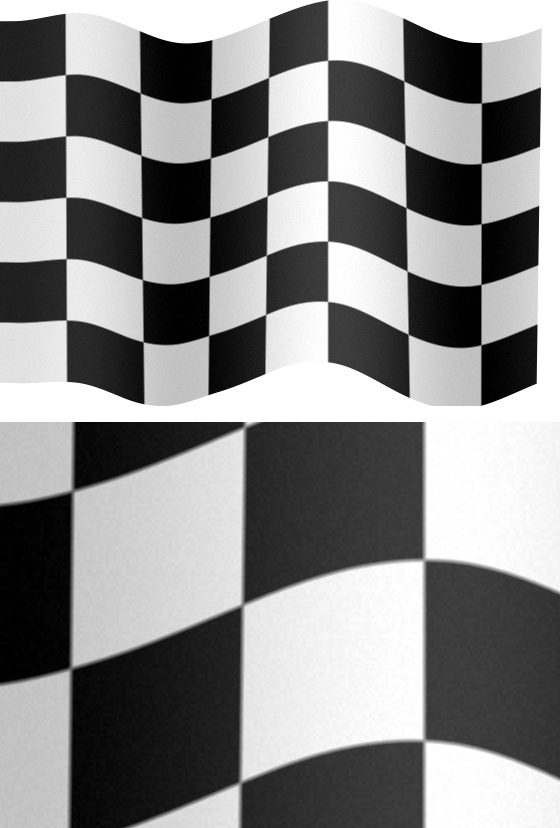
Top: the whole. Bottom: its middle third, enlarged.
Write a Shadertoy shader that draws this pattern.

```glsl
const vec2 SHEET = vec2(768.0, 558.0);

// Column edges along the top hem, and how far each drifts by the bottom hem
const float EDGE[9] = float[9](0.0, 90.0, 192.0, 291.0, 370.0, 450.0, 553.0, 661.0, 743.0);
const float DRIFT[9] = float[9](0.0, 2.0, 6.0, -5.0, -6.0, 0.0, 9.0, -1.0, -7.0);

float hash(vec2 p) {
    vec3 q = fract(vec3(p.xyx) * 0.1031);
    q += dot(q, q.yzx + 33.33);
    return fract((q.x + q.y) * q.z);
}

// Depth of the first row seam below the canvas top
float foldDepth(float x) {
    return 112.0
        - 9.5 * smoothstep(20.0, 105.0, x)
        + 39.5 * smoothstep(105.0, 250.0, x)
        - 59.0 * smoothstep(250.0, 462.0, x)
        + 59.5 * smoothstep(462.0, 650.0, x)
        - 59.5 * smoothstep(650.0, 870.0, x);
}

// Cloth stretches on falling slopes and tightens on rising ones
float rowHeight(float x) {
    return 82.8
        + 2.8 * smoothstep(0.0, 170.0, x)
        - 4.6 * smoothstep(170.0, 300.0, x)
        + 5.3 * smoothstep(380.0, 555.0, x)
        - 5.3 * smoothstep(555.0, 740.0, x);
}

float columnEdge(int i, float row) {
    return EDGE[i] + DRIFT[i] * row / 6.0;
}

void mainImage(out vec4 fragColor, in vec2 fragCoord) {
    vec2 uv = fragCoord / iResolution.xy;
    vec2 p = vec2(uv.x, 1.0 - uv.y) * SHEET;
    float pixel = SHEET.y / iResolution.y;

    float depth = foldDepth(p.x);
    float height = rowHeight(p.x);
    float row = (p.y - depth) / height + 1.0;

    // Each seam crossed flips the checker sign
    float soft = max(1.3, 0.6 * pixel);
    float checker = 1.0;
    for (int i = 1; i < 8; i++)
        checker *= clamp((p.x - columnEdge(i, row)) / soft, -1.0, 1.0);
    for (int i = 1; i < 6; i++)
        checker *= clamp((row - float(i)) * height / soft, -1.0, 1.0);

    // Crests catch the light, troughs fall into shade
    float light = 1.0 - 0.24 * (depth - 83.0) / 59.0;
    float dark = max(light - 0.76, 0.0);
    float tone = mix(light, dark, 0.5 + 0.5 * checker);

    // Fine woven grain
    tone += 0.025 * (hash(floor(p / 1.5)) - 0.5);

    // Cut the cloth out of the white ground
    float inside = min(row, 6.0 - row) * height;
    inside = min(inside, columnEdge(8, row) - p.x);
    float cloth = clamp(inside / pixel + 0.5, 0.0, 1.0);

    fragColor = vec4(vec3(mix(1.0, clamp(tone, 0.0, 1.0), cloth)), 1.0);
}
```
